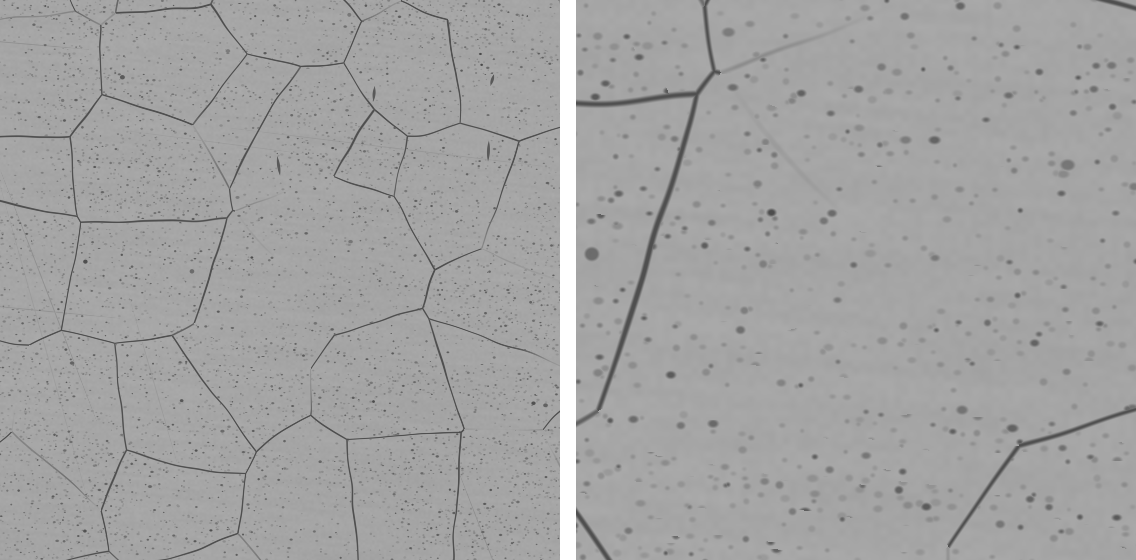
Left, the full canvas; right, a detail of the centre.
This texture is drawn by a Shadertoy shader. Its source:

```glsl
const float GRAINS = 5.1;          // grain cells across the canvas
const float SIZE_SPREAD = 0.38;    // variation of grain size
const float BEND = 0.036;          // curvature of the boundaries
const float BOUNDARY_WIDTH = 0.0013;
const float SOFTNESS = 0.0011;
const float STREAK_TILT = 0.09;
const float METAL = 0.648;
const float INK = 0.25;
const int SCRATCHES = 8;
const int SLIVERS = 4;

vec2 hash2(vec2 p) {
    vec3 q = fract(vec3(p.xyx) * vec3(0.1031, 0.1030, 0.0973));
    q += dot(q, q.yzx + 33.33);
    return fract((q.xx + q.yz) * q.zy);
}

float noise(vec2 p) {
    vec2 i = floor(p), f = fract(p);
    f = f * f * (3.0 - 2.0 * f);
    float low = mix(hash2(i).x, hash2(i + vec2(1, 0)).x, f.x);
    float high = mix(hash2(i + vec2(0, 1)).x, hash2(i + vec2(1, 1)).x, f.x);
    return mix(low, high, f.y);
}

vec2 noise2(vec2 p) {
    return vec2(noise(p), noise(p + 57.3)) - 0.5;
}

// Coverage of a shape from its signed distance
float cover(float d, float pixel) {
    float blur = max(SOFTNESS, 0.6 * pixel);
    return 1.0 - smoothstep(-blur, blur, d);
}

vec2 grainSeed(vec2 cell) {
    return cell + 0.04 + 0.92 * hash2(cell + 17.0);
}

float grainPower(vec2 cell, vec2 p) {
    vec2 r = grainSeed(cell) - p;
    return dot(r, r) - SIZE_SPREAD * hash2(cell + 71.0).y;
}

// Weighted Voronoi: x = distance to the boundary, y = hash of that boundary
vec2 grainBoundary(vec2 p) {
    vec2 home = floor(p), owner = home;
    float best = 1e3;
    for (int k = 0; k < 25; k++) {
        vec2 cell = home + vec2(k % 5 - 2, k / 5 - 2);
        float power = grainPower(cell, p);
        if (power < best) { best = power; owner = cell; }
    }
    vec2 edge = vec2(1e3, 0.0);
    for (int k = 0; k < 25; k++) {
        vec2 cell = home + vec2(k % 5 - 2, k / 5 - 2);
        if (cell == owner) continue;
        float gap = length(grainSeed(cell) - grainSeed(owner));
        float d = 0.5 * (grainPower(cell, p) - best) / gap;
        if (d < edge.x) edge = vec2(d, hash2(cell + owner + cell * owner).x);
    }
    return edge;
}

// Scattered round or slightly flattened pits
float specks(vec2 p, float count, float radius, float density, float pixel) {
    vec2 g = p * count, home = floor(g);
    float ink = 0.0;
    for (int k = 0; k < 9; k++) {
        vec2 cell = home + vec2(k % 3 - 1, k / 3 - 1);
        vec2 pick = hash2(cell + count), shape = hash2(cell + count * 3.0);
        vec2 r = (g - cell - hash2(cell + count * 7.0)) / count;
        r.x /= 1.0 + 0.5 * shape.y;
        float size = radius * mix(0.55, 1.15, shape.x * shape.x);
        float present = step(pick.x, density);
        ink = max(ink, present * mix(0.45, 1.0, pick.y) * cover(length(r) - size, pixel));
    }
    return ink;
}

// Distance to a segment that tapers towards both ends
float sliver(vec2 p, vec2 center, float angle, float halfLength, float width) {
    vec2 axis = vec2(cos(angle), sin(angle)), r = p - center;
    float along = dot(r, axis) / halfLength;
    float across = abs(dot(r, vec2(-axis.y, axis.x)));
    return max(across - width * (1.0 - along * along), (abs(along) - 1.0) * halfLength);
}

void mainImage(out vec4 fragColor, in vec2 fragCoord) {
    vec2 uv = fragCoord / iResolution.y;
    float pixel = 1.0 / iResolution.y;
    vec2 rolled = vec2(uv.x, uv.y + STREAK_TILT * uv.x);

    // Polished metal with faint rolling streaks
    float shade = METAL + 0.010 * (noise(uv * 3.0) - 0.5);
    shade += 0.016 * (noise(rolled * vec2(12.0, 150.0)) - 0.5);
    shade += 0.018 * (noise(uv * 240.0) - 0.5);

    // Grain boundaries, some faded or broken
    vec2 bent = uv + BEND * noise2(uv * 5.0) + 0.006 * noise2(uv * 22.0);
    vec2 edge = grainBoundary(bent * GRAINS + 3.0);
    float etched = smoothstep(0.04, 0.26, edge.y + 0.3 * (noise(uv * 9.0) - 0.5));
    float width = BOUNDARY_WIDTH * mix(0.7, 1.3, noise(uv * 14.0));
    float ink = 0.85 * etched * cover(edge.x / GRAINS - width, pixel);

    // Pits, gathered along the rolling direction
    float band = noise(rolled * vec2(5.0, 48.0)) * 0.65 + noise(uv * 7.0) * 0.35;
    float crowd = smoothstep(0.25, 0.85, band);
    ink = max(ink, 0.75 * specks(uv, 71.0, 0.0019, 0.16 + 0.55 * crowd, pixel));
    ink = max(ink, 0.28 * specks(uv + 0.37, 107.0, 0.0019, 0.18 + 0.55 * crowd, pixel));
    ink = max(ink, 0.90 * specks(uv + 0.71, 15.0, 0.0034, 0.17, pixel));

    // Hairline scratches, alternately shallow and steep
    for (int i = 0; i < SCRATCHES; i++) {
        vec2 h = hash2(vec2(i, 41)), spot = hash2(vec2(i, 83));
        float angle = i % 2 == 0 ? -0.13 + 0.06 * h.x : -1.3 + 0.12 * h.x;
        float d = sliver(uv, spot, angle, mix(0.12, 0.32, h.y), 0.0009);
        ink = max(ink, mix(0.10, 0.24, h.x) * cover(d, pixel));
    }

    // Short dark gouges
    for (int i = 0; i < SLIVERS; i++) {
        vec2 h = hash2(vec2(i, 139)), spot = 0.1 + 0.8 * hash2(vec2(i, 197));
        float d = sliver(uv, spot, mix(1.1, 1.8, h.x), mix(0.010, 0.019, h.y), 0.0026);
        ink = max(ink, 0.75 * cover(d, pixel));
    }

    fragColor = vec4(vec3(mix(shade, INK, ink)), 1.0);
}
```
